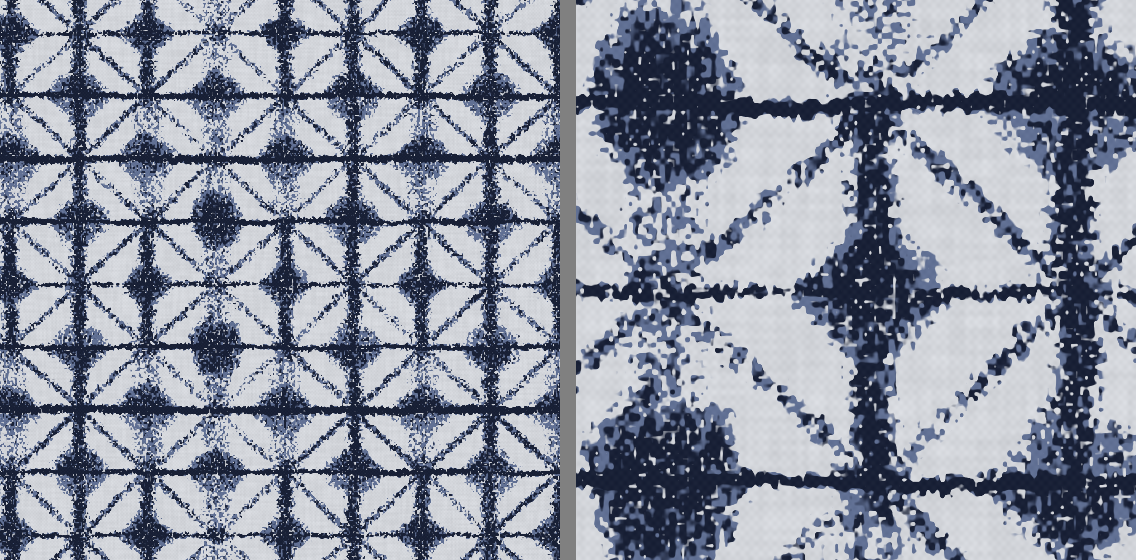
Left: the whole. Right: its middle third, enlarged.
Reproduce this pattern procedurally as a Shadertoy shader.

```glsl
// Woven shibori grid: navy lines, soaked diamonds and speckled diagonals on pale cloth

float hash(vec2 p) {
    vec3 q = fract(vec3(p.xyx) * 0.1031);
    q += dot(q, q.yzx + 33.33);
    return fract((q.x + q.y) * q.z);
}

float noise(vec2 p) {
    vec2 i = floor(p), f = fract(p);
    f = f * f * (3.0 - 2.0 * f);
    return mix(mix(hash(i), hash(i + vec2(1, 0)), f.x),
               mix(hash(i + vec2(0, 1)), hash(i + vec2(1, 1)), f.x), f.y);
}

// Thread-sized threshold, spread over most of 0..1
float grain(vec2 p) {
    return 0.5 + 1.35 * (noise(p) - 0.5);
}

// Soft-edged dye coverage for a distance d and a radius r
float soak(float d, float r, float soft) {
    return 1.0 - smoothstep(r - soft, r + soft, d);
}

void mainImage(out vec4 fragColor, in vec2 fragCoord) {
    vec2 uv = fragCoord / iResolution.xy;
    uv.y = 1.0 - uv.y;

    // Grid coordinates with a slight hand-drawn drift and ragged edge
    vec2 g = (uv - vec2(0.0195, 0.060)) / vec2(0.1224, 0.1120);
    g += 0.05 * (vec2(noise(uv * 13.0), noise(uv * 13.0 + 40.0)) - 0.5);
    g += 0.045 * (vec2(noise(uv * 150.0), noise(uv * 150.0 + 70.0)) - 0.5);

    vec2 node = round(g), f = g - node, a = abs(f);
    float isOdd = mod(node.x + node.y, 2.0);
    float row4 = mod(node.y, 4.0);
    float blotch = noise(uv * vec2(17.0, 13.0) + 5.0);
    float streak = noise(uv * vec2(230.0, 24.0));
    float paleColumn = exp(-2.0 * (g.x - 3.0) * (g.x - 3.0));

    // Horizontal lines, heavier on every second pair of rows
    float lineWidth = row4 < 0.5 ? 0.034 : (row4 == 2.0 ? 0.062 : 0.046);
    float line = soak(a.y, lineWidth + 0.025 * (blotch - 0.5), 0.032);
    line *= row4 < 0.5 ? 0.9 : 1.1;
    float ink = line, depth = line * 1.2;

    // Vertical bars, fading to thin streaks in the pale stretches
    float rowDistance = abs(mod(g.y + 2.0, 4.0) - 2.0);
    float barFade = mod(node.x, 2.0) < 0.5
        ? smoothstep(0.95, 1.4, rowDistance) : 0.85 * paleColumn;
    float bar = soak(a.x, 0.10 + 0.07 * barFade, 0.07 + 0.05 * barFade);
    bar *= mix(0.97, 0.15 + 0.65 * streak, barFade);
    ink = max(ink, bar);
    depth = max(depth, bar * mix(0.88, 0.25, barFade));

    // Diagonals joining the odd nodes of each cell
    vec2 cell = floor(g), q = fract(g);
    if (mod(cell.x + cell.y, 2.0) > 0.5) q.x = 1.0 - q.x;
    float strength = 0.62 + 0.35 * hash(cell + 9.0) - 0.25 * paleColumn;
    strength += 0.25 * (blotch - 0.5);
    float diagonal = soak(abs(q.x + q.y - 1.0) * 0.707, 0.046, 0.036) * strength;
    ink = max(ink, diagonal);
    depth = max(depth, diagonal * 0.66);

    if (isOdd > 0.5) {
        // Small blot where the diagonals meet
        float blot = soak(length(f), 0.17, 0.10) * 0.9;
        ink = max(ink, blot);
        depth = max(depth, blot * 0.72);
    } else {
        // Soaked diamond: concave star, bell, or full disc on the pale column
        bool disc = node.x == 3.0 && abs(node.y - 4.0) == 1.0;
        float power = disc ? 2.0 : (row4 < 0.5 ? 0.95 : 1.3);
        vec2 b = disc ? a * vec2(1.18, 0.88) : a;
        float d = pow(pow(b.x, power) + pow(b.y, power), 1.0 / power);
        float radius = 0.43 + 0.08 * (noise(uv * 45.0) - 0.5);
        float blob = soak(d, radius, disc ? 0.06 : 0.09);

        // One side of the row dries to a lighter blue
        float side = node.y == 5.0 ? -f.y : f.y;
        float dry = row4 < 0.5 || disc ? 0.0 : smoothstep(-0.02, 0.08, side);
        blob *= mix(0.97, 0.84, dry);
        ink = max(ink, blob);
        float core = 1.0 - smoothstep(0.14, 0.46, d);
        depth = max(depth, blob * mix(0.38 + 0.6 * core, 0.12 + 0.38 * core, dry));
    }

    // Stippled threads of navy and blue
    float weft = grain(uv * vec2(350.0, 310.0));
    float warp = grain(uv * vec2(330.0, 270.0) + 91.0);
    float covered = smoothstep(-0.13, 0.13, ink - weft) * smoothstep(0.02, 0.12, ink);
    float dark = smoothstep(-0.22, 0.22, depth + 0.12 * (streak - 0.5) - warp);
    vec3 dye = mix(vec3(0.38, 0.44, 0.58), vec3(0.095, 0.125, 0.21), dark);

    // Pale cloth with a fine weave
    float weave = sin(uv.x * 1130.0) * sin(uv.y * 1050.0);
    float thread = noise(uv * vec2(40.0, 300.0)) + noise(uv * vec2(300.0, 40.0)) - 1.0;
    vec3 cloth = vec3(0.825, 0.835, 0.855) + 0.014 * weave + 0.035 * thread;
    vec3 color = mix(cloth, dye + 0.012 * weave, covered);

    fragColor = vec4(color, 1.0);
}
```
